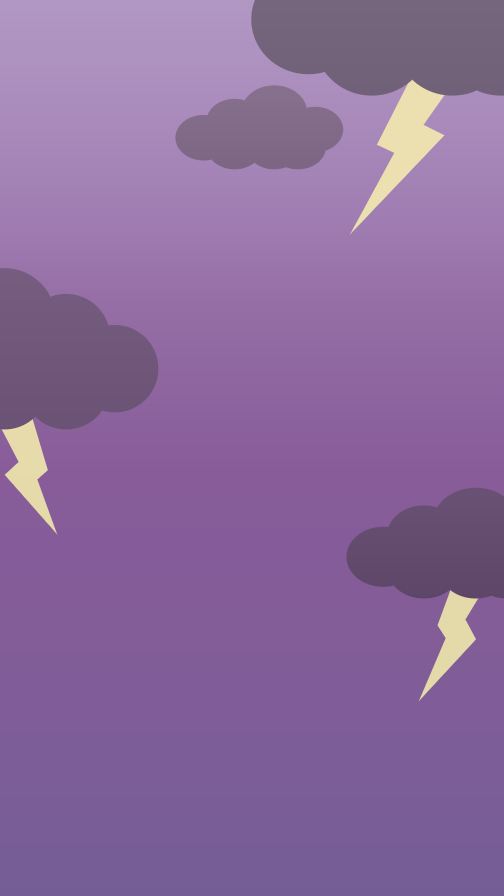
Reproduce this background procedurally as a Shadertoy shader.

```glsl
// A stormy violet sky with four lobed clouds and three pale lightning bolts.
// The sky blends colour stops; each cloud is one stretched union of circles,
// and each bolt is a polygon distance field tucked behind its cloud.

// Lengths are in canvas heights, with the origin at the lower left.
const int STOPS = 7;
const float STOP_HEIGHT[STOPS] = float[](0.0, 0.20, 0.47, 0.667, 0.74, 0.87, 1.0);
const vec3 STOP_COLOR[STOPS] = vec3[](
    vec3(0.455, 0.365, 0.585), vec3(0.500, 0.365, 0.595),
    vec3(0.530, 0.360, 0.600), vec3(0.585, 0.435, 0.650),
    vec3(0.620, 0.480, 0.690), vec3(0.665, 0.545, 0.735),
    vec3(0.695, 0.595, 0.765));

const vec3 BOLT_COLOR_HIGH = vec3(0.925, 0.880, 0.690);
const vec3 BOLT_COLOR_LOW = vec3(0.895, 0.850, 0.660);
const vec3 CLOUD_TOP_RIGHT = vec3(0.463, 0.400, 0.492);
const vec3 CLOUD_SMALL = vec3(0.505, 0.420, 0.535);
const vec3 CLOUD_LEFT = vec3(0.440, 0.345, 0.482);
const vec3 CLOUD_LOW = vec3(0.387, 0.297, 0.427);
const float CLOUD_SHADING = 0.012;

// Cloud lobes: centre and radius, in units of the cloud's scale
const int LOBES = 7;
const vec3 LOBE[LOBES] = vec3[](
    vec3(-2.52, -0.46, 1.0), vec3(-1.41, 0.24, 1.01), vec3(0.0, 0.67, 1.17),
    vec3(1.46, -0.10, 1.0), vec3(-1.41, -0.85, 1.0), vec3(0.0, -0.85, 1.0),
    vec3(0.85, -0.85, 1.0));

// Bolt outlines, from the hidden top edge around to the inner notch
const int CORNERS = 7;
const vec2 BOLT_TOP[CORNERS] = vec2[](
    vec2(0.471, 0.9375), vec2(0.516, 0.922), vec2(0.4727, 0.8607),
    vec2(0.496, 0.849), vec2(0.3906, 0.7383), vec2(0.440, 0.8294),
    vec2(0.4206, 0.8385));
const vec2 BOLT_LEFT[CORNERS] = vec2[](
    vec2(-0.013, 0.5495), vec2(0.0286, 0.5586), vec2(0.0534, 0.4753),
    vec2(0.0417, 0.4648), vec2(0.0638, 0.4036), vec2(0.0052, 0.4701),
    vec2(0.0208, 0.4844));
const vec2 BOLT_RIGHT[CORNERS] = vec2[](
    vec2(0.5117, 0.3659), vec2(0.5495, 0.3581), vec2(0.5195, 0.3086),
    vec2(0.5313, 0.2865), vec2(0.4674, 0.2174), vec2(0.4974, 0.2878),
    vec2(0.4883, 0.3021));

// Antialiased coverage of a signed distance
float coverage(float dist) {
    return clamp(0.5 - dist * iResolution.y, 0.0, 1.0);
}

vec3 skyColor(float height) {
    vec3 color = STOP_COLOR[0];
    for (int i = 1; i < STOPS; i++) {
        float t = (height - STOP_HEIGHT[i - 1]) / (STOP_HEIGHT[i] - STOP_HEIGHT[i - 1]);
        color = mix(color, STOP_COLOR[i], clamp(t, 0.0, 1.0));
    }
    return color;
}

// Signed distance to a closed polygon
float boltDistance(vec2 p, vec2 corner[CORNERS]) {
    float nearest = 1e3;
    float side = 1.0;
    for (int i = 0; i < CORNERS; i++) {
        vec2 a = corner[i];
        vec2 b = corner[(i + 1) % CORNERS];
        vec2 edge = b - a;
        vec2 toP = p - a;
        float along = clamp(dot(toP, edge) / dot(edge, edge), 0.0, 1.0);
        nearest = min(nearest, length(toP - edge * along));
        bool crosses = (a.y > p.y) != (b.y > p.y);
        if (crosses && p.x < a.x + edge.x * (p.y - a.y) / edge.y) side = -side;
    }
    return side * nearest;
}

void paintBolt(inout vec3 color, vec2 p, vec2 corner[CORNERS]) {
    vec3 tint = mix(BOLT_COLOR_LOW, BOLT_COLOR_HIGH, smoothstep(0.3, 0.85, p.y));
    color = mix(color, tint, coverage(boltDistance(p, corner)));
}

// A negative horizontal scale mirrors the cloud
void paintCloud(inout vec3 color, vec2 p, vec2 center, vec2 scale, vec3 tint) {
    vec2 q = (p - center) / scale;
    float dist = 1e3;
    for (int i = 0; i < LOBES; i++)
        dist = min(dist, length(q - LOBE[i].xy) - LOBE[i].z);
    dist *= min(abs(scale.x), abs(scale.y));
    color = mix(color, tint + CLOUD_SHADING * q.y, coverage(dist));
}

void mainImage(out vec4 fragColor, in vec2 fragCoord) {
    vec2 p = fragCoord / iResolution.y;
    vec3 color = skyColor(p.y);

    // Bolts first, so that the clouds cover their tops
    paintBolt(color, p, BOLT_TOP);
    paintBolt(color, p, BOLT_LEFT);
    paintBolt(color, p, BOLT_RIGHT);

    paintCloud(color, p, vec2(0.306, 0.858), vec2(0.0313, 0.0254), CLOUD_SMALL);
    paintCloud(color, p, vec2(0.505, 1.0065), vec2(0.0638, 0.0612), CLOUD_TOP_RIGHT);
    paintCloud(color, p, vec2(0.005, 0.611), vec2(-0.0488, 0.0488), CLOUD_LEFT);
    paintCloud(color, p, vec2(0.531, 0.394), vec2(0.041, 0.0335), CLOUD_LOW);

    fragColor = vec4(color, 1.0);
}
```
